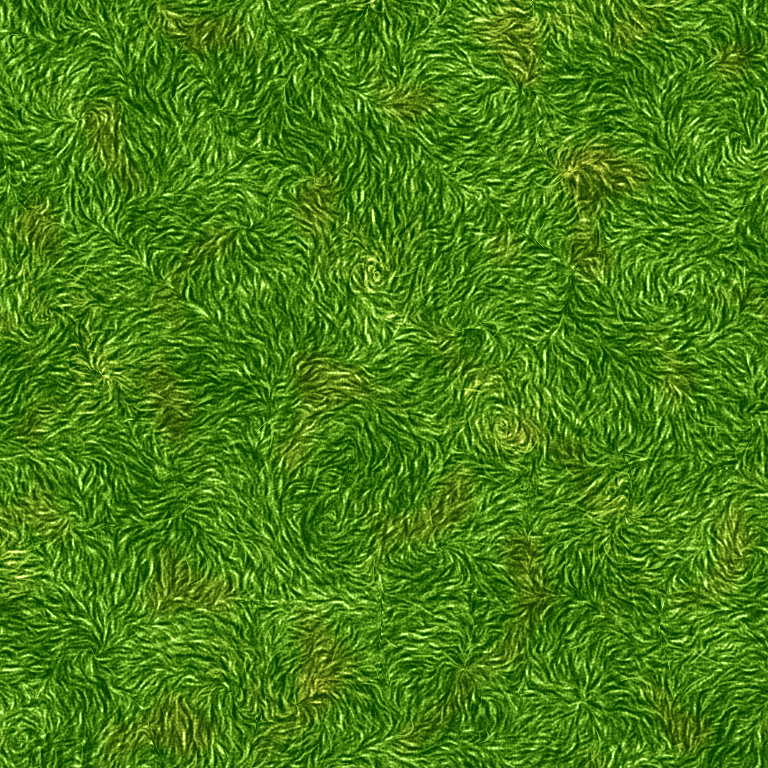
Give the GLSL for this texture, as a Shadertoy shader.

```glsl
// Dense green lawn: fine combed grass fibres, swirling tufts and pale straw blades.

#define TUFTS 5.5          // tufts across the canvas
#define FINE_FIBRES 215.0  // fine fibre cells across the canvas
#define LONG_FIBRES 135.0  // coarse fibre cells across the canvas
#define BLADES 36.0        // single blade cells across the canvas
#define BLADE_WIDTH 0.0017 // half width of a blade at its middle
#define BLADE_SHARE 0.22   // share of blade cells that are filled
#define BRIGHTNESS 0.24
#define CONTRAST 0.158
#define STRAW_TINT vec3(0.13, 0.07, 0.05)
#define EARTH_TINT vec3(0.07, -0.01, 0.01)

// Two random values from 0 to 1 for an integer cell
vec2 hash2(vec2 cell) {
    const uint MULT = 1664525u;
    uvec2 q = uvec2(ivec2(cell)) * MULT + 1013904223u;
    for (int i = 0; i < 2; i++) {
        q.x += q.y * MULT;
        q.y += q.x * MULT;
        q ^= q >> 16u;
    }
    return vec2(q >> 8u) * exp2(-24.0);
}

vec2 direction(float angle) {
    return vec2(cos(angle), sin(angle));
}

float cornerSlope(vec2 cell, vec2 offset) {
    return dot(direction(6.28319 * hash2(cell).x), offset);
}

// Gradient noise, standard deviation near 0.215
float noise(vec2 p) {
    vec2 i = floor(p), f = p - i;
    vec2 w = f * f * f * (f * (f * 6.0 - 15.0) + 10.0);
    vec2 e = vec2(1.0, 0.0);
    return mix(mix(cornerSlope(i, f), cornerSlope(i + e, f - e), w.x),
               mix(cornerSlope(i + e.yx, f - e.yx), cornerSlope(i + 1.0, f - 1.0), w.x), w.y);
}

// Growth direction in xy, amount of straw in z
vec3 tuftField(vec2 p) {
    vec2 q = p * TUFTS, home = floor(q);
    vec2 flow = vec2(0.0);
    float straw = 0.0;
    for (int y = -1; y <= 1; y++)
    for (int x = -1; x <= 1; x++) {
        vec2 cell = home + vec2(x, y);
        vec2 away = q - cell - 0.15 - 0.7 * hash2(cell);
        vec2 kind = hash2(cell + 71.0);
        float d2 = dot(away, away);
        vec2 swirl = direction((kind.x - 0.5) * 2.6);
        vec2 turned = vec2(swirl.x * away.x - swirl.y * away.y,
                           swirl.y * away.x + swirl.x * away.y);
        flow += turned * inversesqrt(d2 + 0.01) * exp(-3.0 * d2);
        straw += smoothstep(0.6, 0.9, kind.y) * exp(-9.0 * d2);
    }
    return vec3(flow, straw);
}

// Noise smeared along the growth direction, scaled to unit deviation
float fibres(vec2 p, vec2 along) {
    float sum = 0.0;
    for (int k = -3; k <= 3; k++) {
        float t = float(k);
        sum += (1.0 - abs(t) * 0.25) * noise(p + along * t * 0.6);
    }
    return sum * 2.7;
}

// Curved, tapered blades: light in x, cast shade in y
vec2 blades(vec2 p, float flowAngle, float share, float seed) {
    vec2 q = p * BLADES + seed * 0.37, home = floor(q), result = vec2(0.0);
    float edge = 0.7 * BLADES / iResolution.y;
    for (int y = -1; y <= 1; y++)
    for (int x = -1; x <= 1; x++) {
        vec2 cell = home + vec2(x, y);
        vec2 shape = hash2(cell + seed * 53.0 + 300.0);
        vec2 pick = hash2(cell + seed * 91.0 + 700.0);
        vec2 d = q - cell - hash2(cell + seed * 17.0);
        vec2 along = direction(flowAngle + (shape.x - 0.5) * 1.3);
        float u = dot(d, along);
        float v = dot(d, vec2(-along.y, along.x)) + (pick.y - 0.5) * 0.7 * u * u;
        float taper = 1.0 - abs(u) / mix(0.3, 0.95, shape.y * shape.y);
        float width = BLADE_WIDTH * BLADES * sqrt(max(taper, 0.0));
        float present = step(pick.x, share) * smoothstep(0.0, 0.15, taper);
        float light = 1.0 - smoothstep(width - edge, width + edge, abs(v));
        float shade = 1.0 - smoothstep(width, width * 2.5 + edge, abs(v + width * 1.5));
        result = max(result, present * vec2(light * mix(0.55, 1.0, pick.y), shade));
    }
    return result;
}

void mainImage(out vec4 fragColor, in vec2 fragCoord) {
    vec2 p = fragCoord / iResolution.y;

    // Combed direction, ruffled on two scales
    vec3 tuft = tuftField(p + 0.04 * vec2(noise(p * 9.0), noise(p * 9.0 + 40.0)));
    float flowAngle = atan(tuft.y, tuft.x + 1e-5);
    float ruffled = flowAngle + 1.6 * noise(p * 15.0) + 1.5 * noise(p * 48.0 + 9.0);
    float straw = clamp(tuft.z * (0.75 + 2.2 * noise(p * 22.0 + 5.0)), 0.0, 1.0);

    // Tone in standard deviations: fibres, speckle and broad shading
    float tone = 0.80 * fibres(p * FINE_FIBRES, direction(ruffled))
               + 0.40 * fibres(p * LONG_FIBRES + 31.0, direction(flowAngle + 0.35))
               + 1.50 * noise(p * FINE_FIBRES * 1.4 + 13.0)
               + 0.90 * noise(p * 7.0 + 3.0) + 0.80 * noise(p * 26.0);

    // Longer single blades, denser in the straw
    for (int i = 0; i < 2; i++) {
        vec2 blade = blades(p, flowAngle, BLADE_SHARE + 0.6 * straw, float(i) + 1.0);
        tone -= 0.55 * blade.y * (1.0 - blade.x);
        tone = mix(tone, max(tone, 1.5 + 0.25 * tone), blade.x);
    }
    tone = clamp(tone, -2.5, 2.7);

    // Green ramp from deep shade to lit tips
    float red = BRIGHTNESS + CONTRAST * tone + 0.027 * tone * tone;
    vec3 color = vec3(red, red + 0.225, 0.8 * red * red);
    color += STRAW_TINT * straw * (0.7 + 0.3 * tone);
    color += EARTH_TINT * smoothstep(0.1, 0.45, noise(p * 11.0 + 60.0));
    fragColor = vec4(clamp(color, 0.0, 1.0), 1.0);
}
```
